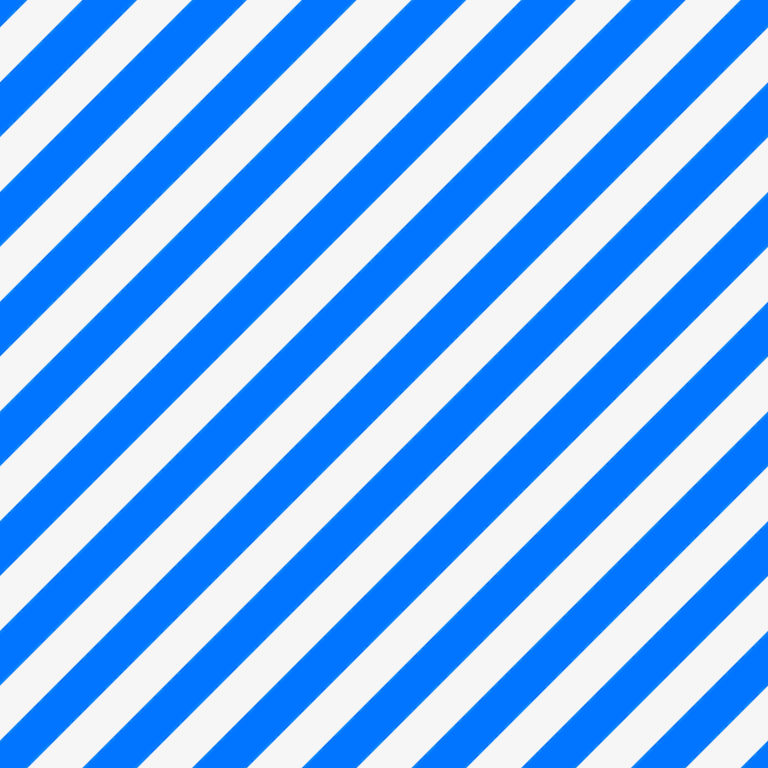
Give the GLSL for this pattern, as a three.js fragment shader.

```glsl
varying vec2 vUv;

#define STRIPES 7.0
#define SOFTNESS 0.0016
#define RIM_WIDTH 0.0045
#define FLECKS 160.0
#define PAPER vec3(0.97, 0.965, 0.965)
#define BLUE vec3(0.005, 0.46, 1.0)
#define RIM_BLUE vec3(0.05, 0.51, 0.97)
#define FLECK_BLUE vec3(0.02, 0.39, 0.96)

float hash(vec2 p) {
  p = fract(p * vec2(0.1031, 0.1137));
  p += dot(p, p.yx + 33.33);
  return fract((p.x + p.y) * p.x * 7.31);
}

// Value noise along one edge, wrapping after FLECKS cells
float edgeNoise(float along, float edge) {
  float cell = floor(along);
  float a = hash(vec2(mod(cell, FLECKS), edge));
  float b = hash(vec2(mod(cell + 1.0, FLECKS), edge));
  return mix(a, b, smoothstep(0.0, 1.0, along - cell));
}

void main() {
  // Each stripe has two edges; one cell of phase surrounds one edge
  float edges = 2.0 * STRIPES;
  float phase = (vUv.x - vUv.y) * edges;
  float edge = mod(floor(phase), edges);
  float side = mod(edge, 2.0) * 2.0 - 1.0;

  // Horizontal distance to the edge, positive inside the blue
  float inside = side * (fract(phase) - 0.5) / edges;

  // Slightly uneven blue rim with darker flecks
  float rim = 1.0 - smoothstep(RIM_WIDTH - SOFTNESS, RIM_WIDTH + SOFTNESS, inside);
  float fleck = smoothstep(0.45, 0.7, edgeNoise((vUv.x + vUv.y) * FLECKS, edge));
  fleck *= 1.0 - smoothstep(0.0, SOFTNESS, abs(inside - 0.5 * RIM_WIDTH));
  vec3 stripe = mix(BLUE, RIM_BLUE, rim);
  stripe = mix(stripe, FLECK_BLUE, fleck);

  // Stripe over paper
  float cover = smoothstep(-SOFTNESS, SOFTNESS, inside);
  gl_FragColor = vec4(mix(PAPER, stripe, cover), 1.0);
}
```
